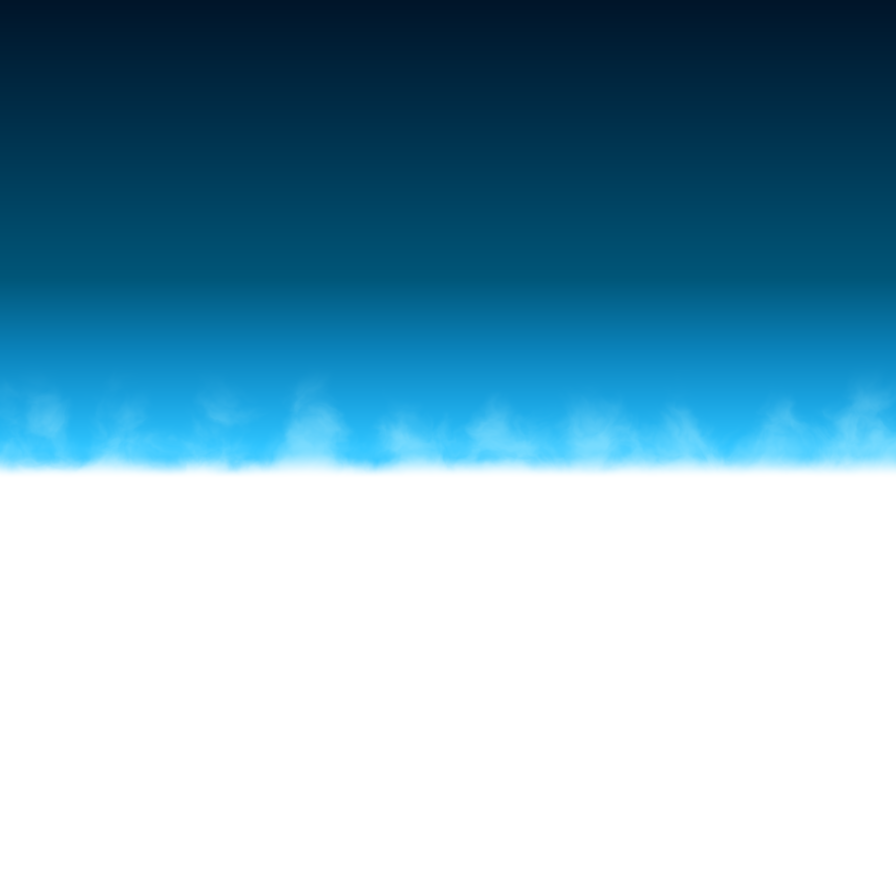
Give the GLSL for this background, as a WebGL 1 fragment shader.

```glsl
precision highp float;

uniform vec2 u_resolution;

// Sky colours, from zenith to horizon
const vec3 ZENITH = vec3(0.0, 0.08, 0.16);
const vec3 NAVY = vec3(0.0, 0.18, 0.285);
const vec3 TEAL = vec3(0.0, 0.335, 0.47);
const vec3 AZURE = vec3(0.04, 0.51, 0.73);
const vec3 BRIGHT = vec3(0.10, 0.64, 0.88);
const vec3 CYAN = vec3(0.18, 0.77, 1.0);
const vec3 MIST = vec3(0.66, 0.92, 1.0);
const vec3 WHITE = vec3(1.0);

// Heights of the colour stops
const float NAVY_Y = 0.87;
const float TEAL_Y = 0.69;
const float AZURE_Y = 0.61;
const float BRIGHT_Y = 0.552;
const float CYAN_Y = 0.50;

// White ground and mist
const float GROUND_Y = 0.466;
const float EDGE_HEIGHT = 0.028;
const float EDGE_WOBBLE = 0.010;
const float MIST_HEIGHT = 0.085;
const float MIST_OPACITY = 0.62;
const float MIST_SCALE = 13.0;
const float PUFF_SPACING = 0.104;
const float PUFF_START = 0.039;
const float PUFF_STRENGTH = 0.14;
const float WARP = 0.35;
const int OCTAVES = 5;
const float TAU = 6.28319;

vec2 hashGradient(vec2 cell) {
  float h = fract(sin(dot(cell, vec2(127.1, 311.7))) * 43758.5);
  return vec2(cos(TAU * h), sin(TAU * h));
}

float gradientNoise(vec2 p) {
  vec2 i = floor(p);
  vec2 f = fract(p);
  vec2 u = f * f * f * (f * (f * 6.0 - 15.0) + 10.0);
  float a = dot(hashGradient(i), f);
  float b = dot(hashGradient(i + vec2(1.0, 0.0)), f - vec2(1.0, 0.0));
  float c = dot(hashGradient(i + vec2(0.0, 1.0)), f - vec2(0.0, 1.0));
  float d = dot(hashGradient(i + vec2(1.0, 1.0)), f - vec2(1.0, 1.0));
  return mix(mix(a, b, u.x), mix(c, d, u.x), u.y);
}

float fbm(vec2 p) {
  float sum = 0.0;
  float amplitude = 1.0;
  for (int i = 0; i < OCTAVES; i++) {
    sum += amplitude * gradientNoise(p);
    p = mat2(1.6, 1.2, -1.2, 1.6) * p + 7.3;
    amplitude *= 0.5;
  }
  return sum;
}

float ramp(float from, float to, float y) {
  return clamp((y - from) / (to - from), 0.0, 1.0);
}

vec3 skyColor(float y) {
  vec3 color = mix(CYAN, BRIGHT, ramp(CYAN_Y, BRIGHT_Y, y));
  color = mix(color, AZURE, ramp(BRIGHT_Y, AZURE_Y, y));
  color = mix(color, TEAL, ramp(AZURE_Y, TEAL_Y, y));
  color = mix(color, NAVY, ramp(TEAL_Y, NAVY_Y, y));
  return mix(color, ZENITH, ramp(NAVY_Y, 1.0, y));
}

void main() {
  vec2 uv = gl_FragCoord.xy / u_resolution;
  vec2 p = vec2(uv.x * u_resolution.x / u_resolution.y, uv.y) * MIST_SCALE;

  // Warped noise shapes the wisps
  vec2 warp = vec2(fbm(p + 3.7), fbm(p + 19.1));
  float wisps = fbm(p + WARP * warp);

  // Evenly spaced puffs thin out with height
  float puffs = PUFF_STRENGTH * cos(TAU * (uv.x - PUFF_START) / PUFF_SPACING);
  float height = (uv.y - GROUND_Y) / MIST_HEIGHT;
  float density = smoothstep(0.0, 1.0, 0.85 - 0.75 * height + puffs + 0.7 * wisps);
  density *= 1.0 - smoothstep(0.5, 1.6, height);
  vec3 color = mix(skyColor(uv.y), MIST, MIST_OPACITY * density);

  // Soft, uneven edge of the white ground
  float edgeTop = GROUND_Y + EDGE_HEIGHT + EDGE_WOBBLE * (wisps + puffs);
  color = mix(color, WHITE, 1.0 - smoothstep(GROUND_Y, edgeTop, uv.y));

  gl_FragColor = vec4(color, 1.0);
}
```
